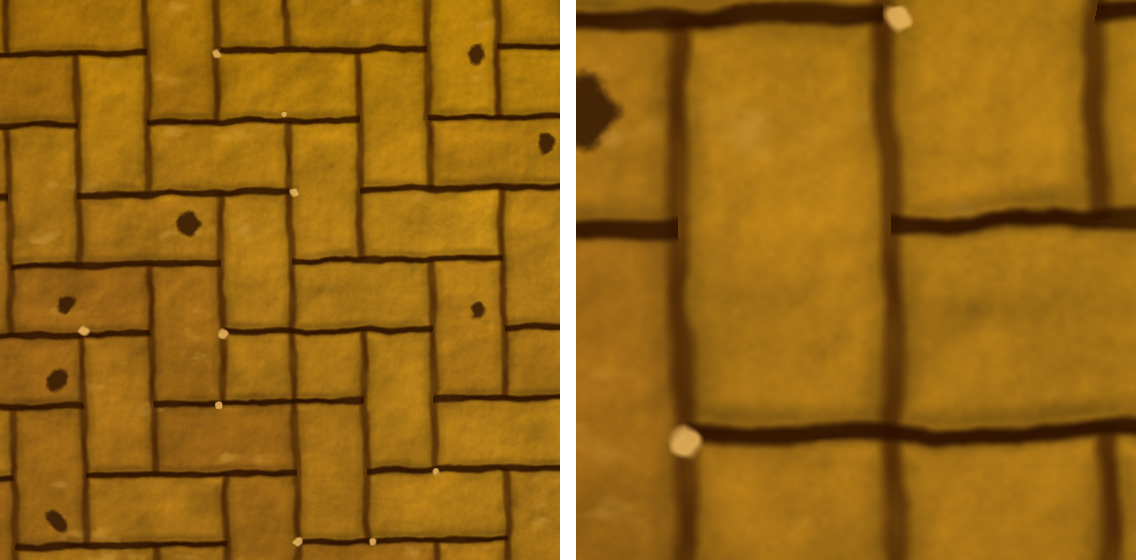
Left, the full canvas; right, a detail of the centre.
This texture is drawn by a Shadertoy shader. Its source:

```glsl
float hash(vec2 p) {
    return fract(sin(dot(p, vec2(127.1, 311.7))) * 43758.5453);
}

float noise(vec2 p) {
    vec2 i = floor(p), f = fract(p);
    f = f * f * (3.0 - 2.0 * f);
    return mix(mix(hash(i), hash(i + vec2(1, 0)), f.x),
               mix(hash(i + vec2(0, 1)), hash(i + vec2(1, 1)), f.x), f.y);
}

float fbm(vec2 p) {
    float sum = 0.0, amp = 0.5;
    for (int k = 0; k < 4; k++) {
        sum += amp * noise(p);
        p = mat2(1.6, 1.2, -1.2, 1.6) * p + 7.3;
        amp *= 0.5;
    }
    return sum;
}

// Herringbone of 2 x 1 bricks, rows counted downwards:
// returns the brick's first cell in xy and its size in zw
vec4 herringbone(vec2 g) {
    vec2 cell = floor(g);
    float phase = mod(cell.x + cell.y, 4.0);
    if (phase < 1.5) return vec4(cell - vec2(phase, 0), 2, 1);
    return vec4(cell - vec2(0, phase - 2.0), 1, 2);
}

// Dark hole worn into some of the bricks
float pit(vec2 q, vec2 id, vec2 size, float rough) {
    if (hash(id + 3.7) > 0.24) return 0.0;
    vec2 center = (vec2(hash(id + 8.1), hash(id + 5.3)) - 0.5) * (size - 0.5);
    vec2 d = q - center;
    d.x += d.y * (hash(id + 2.9) - 0.5);
    float radius = mix(0.07, 0.17, hash(id + 6.6));
    float dist = length(d * vec2(1.0, 0.85)) + 0.1 * (rough - 0.5);
    return 1.0 - smoothstep(radius - 0.035, radius + 0.035, dist);
}

// Pale grit caught where the joints meet
float grit(vec2 g) {
    vec2 corner = floor(g + 0.5);
    vec2 offset = vec2(hash(corner + 1.3), hash(corner + 4.2)) - 0.5;
    float radius = mix(0.05, 0.09, hash(corner + 9.1));
    float dist = length(g - corner - 0.16 * offset) + 0.05 * (noise(g * 18.0) - 0.5);
    return step(hash(corner + 6.4), 0.17) * (1.0 - smoothstep(radius * 0.4, radius, dist));
}

void mainImage(out vec4 fragColor, in vec2 fragCoord) {
    vec2 uv = fragCoord / iResolution.xy;
    vec2 s = vec2(uv.x, 1.0 - uv.y);

    // Slightly skewed grid, eight cells across and down
    vec2 g = vec2(s.x - 0.021 * s.y - 0.008, s.y + 0.018 * s.x - 0.099) / 0.1256;
    g.y += 1.0;
    vec2 wobble = vec2(fbm(g * 2.6), fbm(g * 2.6 + 31.0)) - 0.47;
    vec2 w = g + 0.1 * wobble;

    vec4 brick = herringbone(w);
    vec2 id = brick.xy, size = brick.zw;
    vec2 q = w - id - 0.5 * size;
    vec2 edge = 0.5 * size - abs(q);
    // One brick is cut in two
    if (id == vec2(3, 5)) edge.x = min(edge.x, abs(q.x));

    // Brick colour: yellower at the upper right, browner below
    float glow = smoothstep(0.2, 1.3, uv.x + uv.y * 0.8 - 0.3);
    float tone = 0.5 * hash(id + 0.5) + 0.55 * glow;
    vec3 color = mix(vec3(0.57, 0.365, 0.08), vec3(0.72, 0.515, 0.09), tone);
    color.b *= 1.0 - 0.5 * smoothstep(0.5, 1.0, uv.y);

    // Blotches, relief lit from the upper left, and grain
    float mottled = fbm(g * 2.2 + id * 3.1);
    float relief = fbm(g * 5.0) - fbm(g * 5.0 + vec2(0.2, 0.3));
    float grain = noise(g * 30.0) - 0.5;
    color *= 1.0 + 0.32 * (mottled - 0.47) + 0.22 * relief + 0.05 * grain;

    // Pale scuffs
    float scuff = smoothstep(0.66, 0.82, fbm(g * vec2(1.6, 2.8) + 12.0));
    color = mix(color, vec3(0.80, 0.60, 0.24), 0.5 * scuff);

    // Rounded rims: lit along the top, shaded near every joint
    float patchy = noise(g * 3.5 + 17.0);
    float rim = smoothstep(0.05, 0.09, edge.y) * (1.0 - smoothstep(0.09, 0.17, edge.y));
    color *= 1.0 + 0.16 * rim * patchy * (q.y < 0.0 ? 1.0 : -0.8);
    color *= 1.0 - 0.16 * (1.0 - smoothstep(0.03, 0.2, min(edge.x, edge.y)));

    color = mix(color, vec3(0.19, 0.09, 0.015), 0.85 * pit(q, id, size, fbm(g * 9.0)));

    // Soft brown upright joints, darker and crisper level joints
    float upright = 1.0 - smoothstep(0.012, 0.085, edge.x + 0.02 * (patchy - 0.5));
    float level = 1.0 - smoothstep(0.018, 0.068, edge.y + 0.025 * (patchy - 0.5));
    color = mix(color, vec3(0.29, 0.145, 0.015), upright * mix(0.6, 1.0, patchy));
    color = mix(color, vec3(0.17, 0.065, 0.0), level * mix(0.8, 1.0, patchy));

    color = mix(color, vec3(0.90, 0.70, 0.36), 0.9 * grit(g));
    fragColor = vec4(clamp(color, 0.0, 1.0), 1.0);
}
```
